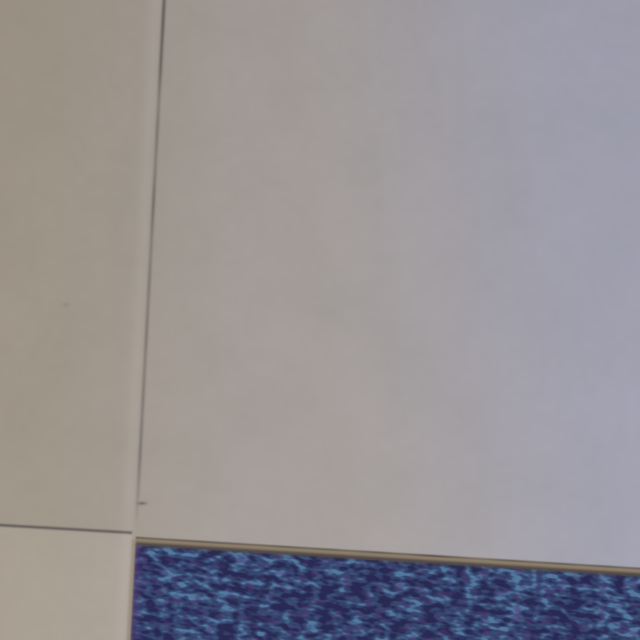
Write a WebGL 1 fragment shader that draws this texture.

```glsl
precision highp float;
uniform vec2 u_resolution;

// Layout: each line is (offset, slope)
const vec2 SEAM = vec2(0.2035, 0.0530);        // x as a function of y
const vec2 LEFT_JOINT = vec2(0.1795, -0.0580); // y as a function of x
const vec2 CARPET_TOP = vec2(0.1740, -0.0615); // y as a function of x
const float TRIM_WIDTH = 0.0120;
const float SOFT = 0.0025;

// Tile colours
const vec3 TILE_WARM = vec3(0.615, 0.580, 0.530);
const vec3 TILE_MID = vec3(0.640, 0.615, 0.605);
const vec3 TILE_COOL = vec3(0.625, 0.625, 0.685);
const vec3 JOINT_DARK = vec3(0.36, 0.33, 0.32);

// Carpet and trim colours
const vec3 PILE_DARK = vec3(0.155, 0.165, 0.325);
const vec3 PILE_BLUE = vec3(0.215, 0.275, 0.430);
const vec3 PILE_LIGHT = vec3(0.320, 0.470, 0.620);
const vec3 PILE_PURPLE = vec3(0.300, 0.220, 0.430);
const vec3 TRIM_TAN = vec3(0.560, 0.510, 0.430);
const vec3 TRIM_DARK = vec3(0.270, 0.235, 0.240);
const vec2 PILE_SCALE = vec2(44.0, 92.0);

vec2 gradientAt(vec2 cell) {
    vec3 p = fract(cell.xyx * vec3(0.1031, 0.1030, 0.0973));
    p += dot(p, p.yzx + 33.33);
    float angle = 6.2832 * fract((p.x + p.y) * p.z);
    return vec2(cos(angle), sin(angle));
}

// Gradient noise, roughly -0.7 to 0.7
float noise(vec2 p) {
    vec2 i = floor(p), f = fract(p);
    vec2 u = f * f * f * (f * (f * 6.0 - 15.0) + 10.0);
    vec2 e = vec2(1.0, 0.0);
    float low = mix(dot(gradientAt(i), f), dot(gradientAt(i + e), f - e), u.x);
    float high = mix(dot(gradientAt(i + e.yx), f - e.yx),
                     dot(gradientAt(i + 1.0), f - 1.0), u.x);
    return mix(low, high, u.y);
}

float fbm(vec2 p) {
    float sum = 0.0, amp = 1.0;
    for (int i = 0; i < 3; i++) {
        sum += amp * noise(p);
        p = p * 2.03 + 17.1;
        amp *= 0.55;
    }
    return sum;
}

float above(float edge, float v) {
    return smoothstep(edge - SOFT, edge + SOFT, v);
}

float line(float d, float width) {
    return exp(-d * d / (width * width));
}

vec3 tileColor(vec2 uv) {
    vec3 col = mix(TILE_WARM, TILE_MID, smoothstep(0.0, 0.52, uv.x));
    col = mix(col, TILE_COOL, smoothstep(0.48, 1.0, uv.x + 0.12 * (uv.y - 0.5)));
    col += 0.035 * (0.55 - uv.y);
    col += 0.012 * fbm(uv * 7.0) * vec3(1.0, 0.8, 1.0);
    return col + 0.006 * noise(uv * 48.0);
}

vec3 carpetColor(vec2 uv, float fromLeft) {
    vec2 p = vec2(uv.x, uv.y + 0.12 * uv.x);
    vec2 warp = 0.35 * vec2(noise(p * 38.0), noise(p * 38.0 + 51.0));
    float streak = noise(p * PILE_SCALE + warp) + 0.5 * noise(p * PILE_SCALE * 2.1 + 9.0);
    float patches = noise(p * 13.0 + 4.0);
    float tone = streak + 0.35 * patches;
    vec3 col = mix(PILE_DARK, PILE_BLUE, smoothstep(-0.35, 0.08, tone));
    col = mix(col, PILE_LIGHT, smoothstep(0.05, 0.52, tone));
    float purple = smoothstep(0.05, 0.5, noise(p * vec2(60.0, 80.0) + 31.0));
    col = mix(col, PILE_PURPLE, 0.5 * purple);
    return mix(PILE_PURPLE, col, 0.35 + 0.65 * smoothstep(0.0, 0.02, fromLeft));
}

void main() {
    vec2 uv = gl_FragCoord.xy / u_resolution;
    float fromSeam = uv.x - (SEAM.x + SEAM.y * uv.y);
    float fromJoint = uv.y - (LEFT_JOINT.x + LEFT_JOINT.y * uv.x);
    float fromTrim = uv.y - (CARPET_TOP.x + CARPET_TOP.y * uv.x);
    float rightSide = above(0.0, fromSeam);
    vec3 col = tileColor(uv);

    // Lower left tile and its joint
    float leftSide = 1.0 - above(-0.006, fromSeam);
    col += 0.025 * leftSide * (1.0 - above(0.0, fromJoint));
    col = mix(col, JOINT_DARK, 0.8 * leftSide * line(fromJoint, 0.0026));

    // Upright seam: pale bevel beside an uneven dark line
    float upper = smoothstep(0.17, 0.24, uv.y);
    col += 0.022 * line(fromSeam + 0.013, 0.011);
    float wear = 0.42 + 0.3 * smoothstep(0.82, 0.92, uv.y) + 0.3 * noise(vec2(3.0, uv.y * 11.0));
    col = mix(col, JOINT_DARK, clamp(wear, 0.0, 1.0) * upper * line(fromSeam, 0.0032));

    // Small scuffs on the tiles
    vec2 scuff = (uv - vec2(0.222, 0.2135)) / vec2(0.007, 0.0028);
    vec2 speck = (uv - vec2(0.103, 0.524)) / vec2(0.006, 0.004);
    col = mix(col, JOINT_DARK, 0.6 * exp(-dot(scuff, scuff)) + 0.15 * exp(-dot(speck, speck)));

    // Carpet with a tan trim and a dark lip below it
    float carpet = rightSide * (1.0 - above(-TRIM_WIDTH, fromTrim));
    float trim = rightSide * (1.0 - above(0.0, fromTrim));
    float lip = line(fromTrim + TRIM_WIDTH * 0.9, 0.0038);
    float crease = line(fromTrim + 0.001, 0.0020) * (0.45 + 0.4 * noise(vec2(uv.x * 14.0, 8.0)));
    col = mix(col, TRIM_TAN, trim);
    col = mix(col, carpetColor(uv, fromSeam), carpet);
    col = mix(col, TRIM_DARK, rightSide * clamp(0.75 * lip + crease, 0.0, 1.0));

    // Warm rim on the carpet's left side
    float belowTrim = 1.0 - above(-0.004, fromTrim);
    col = mix(col, TRIM_TAN, 0.6 * belowTrim * line(fromSeam + 0.002, 0.0040));

    gl_FragColor = vec4(clamp(col, 0.0, 1.0), 1.0);
}
```
